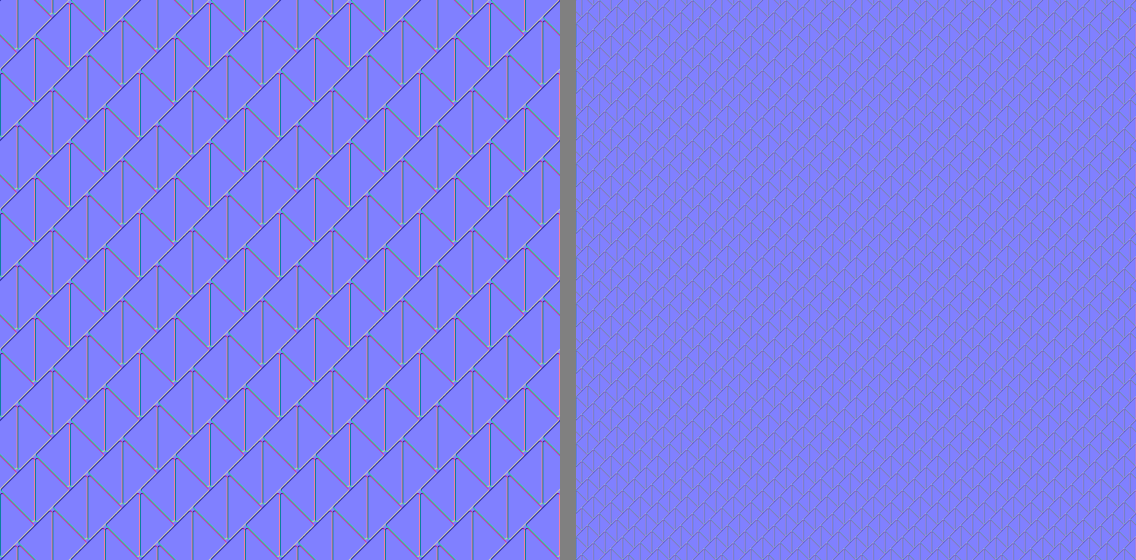
Left, the tile; right, the same tile 3 across and 3 down.
Reproduce this texture map procedurally as a WebGL 1 fragment shader.

```glsl
precision highp float;
// Tangent-space normal map of triangular tiles: 8 diagonal bands, each cut into
// 16 parallelograms that are split into two right triangles with rounded corners.
// Folding maps every tile to one triangle; its distance field gives the bevel.

uniform vec2 u_resolution;

// Vector from the inset triangle (apex near 0, legs y = +-x) to q; zero inside.
vec2 offsetFromCore(vec2 q, float radius) {
    float side = q.y < 0.0 ? -1.0 : 1.0;
    q.y = abs(q.y);
    vec2 apex = vec2(1.41421 * radius, 0.0);
    float base = 0.0625 - radius;
    float halfHeight = base - apex.x;
    if (q.x < base && q.y < q.x - apex.x) return vec2(0.0);

    float along = clamp(0.5 * (q.x - apex.x + q.y), 0.0, halfHeight);
    vec2 toLeg = q - apex - vec2(along);
    vec2 toBase = q - vec2(base, clamp(q.y, 0.0, halfHeight));
    vec2 nearest = dot(toLeg, toLeg) < dot(toBase, toBase) ? toLeg : toBase;
    return nearest * vec2(1.0, side);
}

vec3 tileNormal(vec2 p) {
    // Bands run up to the right; alternate bands shift by half a tile.
    float band = (p.x - p.y) * 8.0;
    float shift = 0.5 - 0.5 * mod(floor(band), 2.0);
    float across = fract(band);
    float column = fract(p.x * 16.0 + shift);
    vec2 q = vec2(column, column - 2.0 * across) / 16.0;

    // The lower triangle is the upper one turned by half a revolution.
    float turn = 1.0;
    if (across > column) {
        q = vec2(0.0625, -0.0625) - q;
        turn = -1.0;
    }

    // Near-vertical bevel on the rim, flat floor where rounded corners leave a gap.
    float radius = 0.0039;
    float bevel = 0.0022;
    vec2 offset = offsetFromCore(q, radius);
    float d = length(offset);
    float tilt = 0.998 * smoothstep(radius - bevel, radius - 0.5 * bevel, d);
    tilt *= 1.0 - step(radius + 0.0001, d);
    vec2 slope = turn * tilt * offset / max(d, 0.00001);
    return vec3(slope.x, -slope.y, sqrt(1.0 - tilt * tilt));
}

void main() {
    // Average a 4 by 4 grid of samples to smooth the thin grooves.
    vec3 color = vec3(0.0);
    for (int j = 0; j < 4; j++) {
        for (int i = 0; i < 4; i++) {
            vec2 jitter = (vec2(float(i), float(j)) + 0.5) / 4.0 - 0.5;
            vec2 p = (gl_FragCoord.xy + jitter) / u_resolution;
            color += 0.5 + 0.5 * tileNormal(p);
        }
    }
    gl_FragColor = vec4(color / 16.0, 1.0);
}
```
